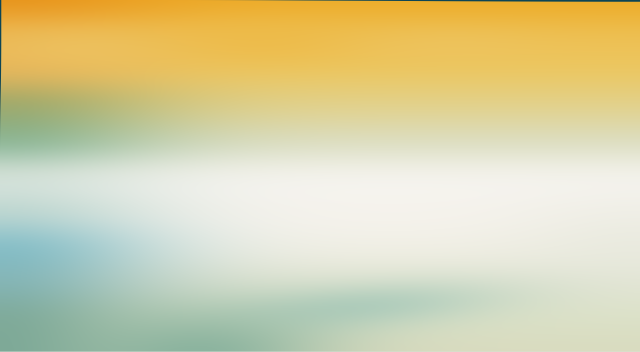
Write a Shadertoy shader that draws this background.

```glsl
// Soft blurred backdrop: amber sky over a pale haze, with sage and blue glows at the left and base.

const int STOPS = 11;              // evenly spaced colour stops, top to bottom
const float LEFT_REACH = 0.25;     // how far the left ramp spreads, in canvas widths
const vec3 SAGE = vec3(0.52, 0.69, 0.61);
const vec3 MIST = vec3(0.66, 0.79, 0.73);
const vec3 PALE_GOLD = vec3(0.93, 0.77, 0.39);
const vec3 DEEP_GOLD = vec3(0.93, 0.72, 0.26);
const vec3 SHADE = vec3(0.89, 0.90, 0.85);
const vec3 TEAL = vec3(0.05, 0.27, 0.33);
const vec3 RIM = vec3(0.85, 0.88, 0.85);

const vec3 LEFT_RAMP[STOPS] = vec3[STOPS](
    vec3(0.91, 0.59, 0.12), vec3(0.92, 0.71, 0.31), vec3(0.88, 0.71, 0.36),
    vec3(0.63, 0.67, 0.43), vec3(0.57, 0.72, 0.59), vec3(0.81, 0.87, 0.83),
    vec3(0.74, 0.84, 0.82), vec3(0.54, 0.75, 0.78), vec3(0.52, 0.71, 0.71),
    vec3(0.50, 0.67, 0.61), vec3(0.49, 0.66, 0.59));

const vec3 RIGHT_RAMP[STOPS] = vec3[STOPS](
    vec3(0.93, 0.68, 0.17), vec3(0.93, 0.745, 0.31), vec3(0.92, 0.78, 0.39),
    vec3(0.885, 0.82, 0.55), vec3(0.87, 0.87, 0.75), vec3(0.95, 0.945, 0.915),
    vec3(0.96, 0.95, 0.925), vec3(0.94, 0.935, 0.895), vec3(0.89, 0.90, 0.83),
    vec3(0.86, 0.88, 0.78), vec3(0.85, 0.86, 0.75));

// Catmull-Rom spline through the stops keeps the bands free of creases.
vec3 ramp(vec3 stops[STOPS], float depth) {
    float s = clamp(depth, 0.0, 1.0) * float(STOPS - 1);
    int i = min(int(s), STOPS - 2);
    float f = s - float(i);
    vec3 a = stops[max(i - 1, 0)];
    vec3 b = stops[i];
    vec3 c = stops[i + 1];
    vec3 d = stops[min(i + 2, STOPS - 1)];
    return b + 0.5 * f * (c - a + f * (2.0 * a - 5.0 * b + 4.0 * c - d
             + f * (3.0 * (b - c) + d - a)));
}

// Gaussian ellipse; slope tilts it upward to the right.
float glow(vec2 p, vec2 center, vec2 radius, float slope) {
    vec2 q = p - center;
    q.y += slope * q.x;
    q /= radius;
    return exp(-dot(q, q));
}

// Antialiased strip of the given width along an edge.
float strip(float dist, float width, float pixel) {
    return clamp((width - dist) / pixel + 0.5, 0.0, 1.0);
}

void mainImage(out vec4 fragColor, in vec2 fragCoord) {
    // p.x runs rightward, p.y runs down from the top edge.
    vec2 p = fragCoord / iResolution.xy;
    p.y = 1.0 - p.y;
    vec2 pixel = 1.0 / iResolution.xy;

    // Two vertical ramps, blended away from the left edge
    float leftWeight = exp(-pow(p.x / LEFT_REACH, 2.0));
    vec3 color = mix(ramp(RIGHT_RAMP, p.y), ramp(LEFT_RAMP, p.y), leftWeight);

    // Gold variations in the upper band
    color = mix(color, PALE_GOLD, 0.5 * glow(p, vec2(0.13, 0.14), vec2(0.14, 0.06), 0.0));
    color = mix(color, DEEP_GOLD, 0.5 * glow(p, vec2(0.42, 0.12), vec2(0.16, 0.07), 0.0));
    color = mix(color, PALE_GOLD, 0.4 * glow(p, vec2(0.70, 0.13), vec2(0.15, 0.06), 0.0));

    // Lower sage bank, rising mist and cooler right side
    color = mix(color, SHADE, 0.5 * glow(p, vec2(1.0, 0.70), vec2(0.20, 0.14), 0.0));
    color = mix(color, MIST, 0.8 * glow(p, vec2(0.57, 0.87), vec2(0.22, 0.065), 0.12));
    color = mix(color, SAGE, 0.9 * glow(p, vec2(0.31, 1.01), vec2(0.20, 0.13), 0.10));

    // Thin tapered teal edges and a light lower rim
    float topWidth = 0.005 * smoothstep(0.2, 1.0, p.x);
    float leftWidth = 0.002 * (1.0 - smoothstep(0.1, 0.5, p.y));
    float topEdge = strip(p.y, topWidth, pixel.y) * smoothstep(0.25, 0.5, p.x);
    float leftEdge = strip(p.x, leftWidth, pixel.x) * (1.0 - smoothstep(0.2, 0.45, p.y));
    color = mix(color, RIM, 0.6 * strip(1.0 - p.y, 0.002, pixel.y));
    color = mix(color, TEAL, max(topEdge, leftEdge));

    fragColor = vec4(color, 1.0);
}
```
